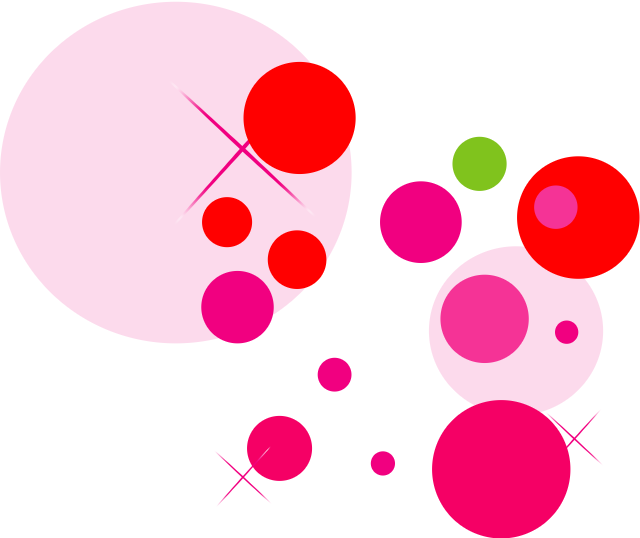
A Shadertoy shader for this background:

```glsl
// Flat bubbles in red, magenta and green over two pale ovals on white,
// with three crossed sparkles. Everything is a distance function, layered
// back to front; lengths are fractions of the canvas width.

// Antialiased coverage of a shape from its signed distance
float cover(float dist) {
    return clamp(0.5 - dist * iResolution.x, 0.0, 1.0);
}

float oval(vec2 p, vec2 center, vec2 radii) {
    return (length((p - center) / radii) - 1.0) * min(radii.x, radii.y);
}

// One tapered stroke through the origin, paling to white at both tips
vec3 stroke(vec3 base, vec2 p, vec2 arm, float halfWidth) {
    float along = abs(dot(p, arm)) / dot(arm, arm);
    float across = abs(p.x * arm.y - p.y * arm.x) / length(arm);
    float taper = halfWidth * (1.0 - 0.5 * along);
    float mask = cover(across - taper) * (1.0 - smoothstep(0.85, 1.0, along));
    vec3 ink = mix(vec3(0.945, 0.0, 0.5), vec3(1.0), smoothstep(0.45, 1.0, along));
    return mix(base, ink, mask);
}

vec3 sparkle(vec3 base, vec2 p, float size) {
    base = stroke(base, p, size * vec2(0.107, 0.119), size * 0.0031);
    return stroke(base, p, size * vec2(0.115, -0.107), size * 0.0031);
}

// Bubbles are sorted by colour, so the index picks the hue
vec3 bubbleColor(int i) {
    if (i < 4) return vec3(1.0, 0.0, 0.0);
    if (i < 9) return vec3(0.945, 0.0, 0.5);
    if (i < 11) return vec3(0.96, 0.0, 0.395);
    if (i < 13) return vec3(0.96, 0.2, 0.59);
    return vec3(0.5, 0.765, 0.114);
}

void mainImage(out vec4 fragColor, in vec2 fragCoord) {
    vec2 p = fragCoord / iResolution.x;
    vec3 color = vec3(1.0);

    // Pale ovals
    vec3 blush = vec3(0.988, 0.855, 0.925);
    color = mix(color, blush, cover(oval(p, vec2(0.2747, 0.571), vec2(0.2747, 0.2669))));
    color = mix(color, blush, cover(oval(p, vec2(0.8063, 0.3236), vec2(0.1361, 0.1322))));

    // Sparkles behind the bubbles
    color = sparkle(color, p - vec2(0.3789, 0.6081), 1.0);
    color = sparkle(color, p - vec2(0.8975, 0.155), 0.41);

    // Bubbles: center x, center y, radius
    vec3 bubbles[14] = vec3[14](
        vec3(0.4681, 0.6563, 0.0876), vec3(0.3548, 0.4935, 0.0391),
        vec3(0.4642, 0.4349, 0.0458), vec3(0.9036, 0.5007, 0.0957),
        vec3(0.3711, 0.3607, 0.0566), vec3(0.6576, 0.4935, 0.0638),
        vec3(0.8854, 0.3216, 0.0182), vec3(0.5228, 0.2552, 0.0264),
        vec3(0.5983, 0.1165, 0.0189), vec3(0.4368, 0.14, 0.0508),
        vec3(0.7832, 0.1074, 0.1081), vec3(0.8685, 0.5169, 0.0339),
        vec3(0.7572, 0.3424, 0.069), vec3(0.7493, 0.5846, 0.0423));
    for (int i = 0; i < 14; i++) {
        float dist = length(p - bubbles[i].xy) - bubbles[i].z;
        color = mix(color, bubbleColor(i), cover(dist));
    }

    // Sparkle in front
    color = sparkle(color, p - vec2(0.3796, 0.095), 0.41);

    fragColor = vec4(color, 1.0);
}
```
